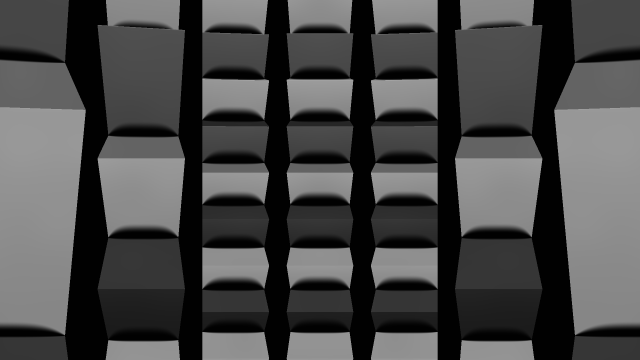
A WebGL 2 fragment shader for this background:

```glsl
#version 300 es
precision highp float;
// Columns of folded grey panels on black, mirrored about the centre, with soft shadows in the creases.

uniform vec2 u_resolution;
out vec4 outColor;

// The canvas is 768 x 432 units, with y measured down from the top.
const vec2 CANVAS = vec2(768.0, 432.0);
const int SAMPLES = 3;                 // antialiasing grid per axis

const float BACKGROUND = 0.005;
const float LIGHT_PANEL = 0.60;
const vec2 DARK_PANEL = vec2(0.31, 0.12);    // top, bottom of canvas
const vec2 LIGHT_STRIP = vec2(0.39, 0.57);
const vec2 DARK_STRIP = vec2(0.15, 0.21);
const float PANEL_FALLOFF = 0.14;      // darkening from ridge to crease
const float SHADOW_CORE = 6.0;
const float SHADOW_FADE = 11.0;
const float STRIP_FADE = 2.5;
const float RIM_WIDTH = 1.3;
const float RIM_GLOW = 0.14;
const float TILT_END = 190.0;          // ridges are level below this height
const float MOTTLE = 0.025;
const float MOTTLE_SIZE = 45.0;

struct Column {
    vec2 ridgeSpan;   // left and right edge at a ridge
    vec2 creaseSpan;  // left and right edge at a crease
    vec2 ridge;       // first ridge, spacing
    vec2 crease;      // first crease, spacing
    float tilt;
};

float hash(vec2 p) {
    p = fract(p * vec2(0.1031, 0.1137));
    p += dot(p, p.yx + 33.3);
    return fract((p.x + p.y) * p.x * 17.0);
}

float noise(vec2 p) {
    vec2 i = floor(p), f = fract(p);
    f = f * f * (3.0 - 2.0 * f);
    return mix(mix(hash(i), hash(i + vec2(1, 0)), f.x),
               mix(hash(i + vec2(0, 1)), hash(i + vec2(1, 1)), f.x), f.y);
}

// Column lying at distance x from the centre line
Column columnAt(float x) {
    const vec2 smallRidge = vec2(40.0, 55.75), smallCrease = vec2(43.2, 50.7);
    if (x < 50.0)
        return Column(vec2(-40, 40), vec2(-35.5, 35.5), smallRidge, smallCrease, 0.0);
    if (x < 150.0)
        return Column(vec2(61, 141), vec2(67, 141), smallRidge, smallCrease, 0.04);
    if (x < 274.0)
        return Column(vec2(162, 267), vec2(170, 254), vec2(33, 157), vec2(40.5, 122.5), 0.07);
    return Column(vec2(281, 480), vec2(306, 480), vec2(-329, 460), vec2(-253, 328), 0.1);
}

// Grey of a face: odd folds are light, even folds dark
float faceTone(float fold, bool isStrip, float y) {
    bool isLight = mod(fold, 2.0) > 0.5;
    if (isStrip) {
        vec2 tones = isLight ? LIGHT_STRIP : DARK_STRIP;
        return mix(tones.x, tones.y, smoothstep(200.0, 310.0, y));
    }
    return isLight ? LIGHT_PANEL
                   : mix(DARK_PANEL.x, DARK_PANEL.y, smoothstep(120.0, 400.0, y));
}

float foldedWall(vec2 p) {
    float x = abs(p.x - 0.5 * CANVAS.x);
    Column c = columnAt(x);
    float middle = min(0.5 * (c.ridgeSpan.x + c.ridgeSpan.y), 310.0);
    float y = p.y + c.tilt * max(0.0, 1.0 - p.y / TILT_END) * (x - middle);

    // Each fold runs from a ridge over a panel to a crease, then a strip to the next ridge
    float fold = floor((y - c.ridge.x) / c.ridge.y);
    float ridge = c.ridge.x + fold * c.ridge.y;
    float crease = c.crease.x + (fold + 1.0) * c.crease.y;
    float nextRidge = ridge + c.ridge.y;
    bool isStrip = y > crease;
    float t = isStrip ? (nextRidge - y) / (nextRidge - crease) : (y - ridge) / (crease - ridge);
    vec2 span = mix(c.ridgeSpan, c.creaseSpan, t);
    if (x < span.x || x > span.y) return BACKGROUND;

    float tone = faceTone(isStrip ? fold + 1.0 : fold, isStrip, y);
    if (!isStrip) tone *= 1.0 - PANEL_FALLOFF * t;
    tone *= 1.0 + MOTTLE * (2.0 * noise(vec2(x, y) / MOTTLE_SIZE) - 1.0);

    // Bright rim on the upper ridges
    if (!isStrip)
        tone += RIM_GLOW * max(0.0, 1.0 - y / TILT_END) * smoothstep(RIM_WIDTH, 0.0, y - ridge);

    // Lens-shaped crease shadow, tapering to the corners
    float u = (2.0 * x - span.x - span.y) / (span.y - span.x);
    float lens = 1.0 - pow(abs(u), 4.0);
    float above = crease - y;
    float core = SHADOW_CORE * lens;
    float lit = isStrip ? smoothstep(0.0, STRIP_FADE * lens + 0.3, -above)
                        : smoothstep(core, core + SHADOW_FADE * lens + 1.0, above);
    return mix(BACKGROUND, tone, lit);
}

void main() {
    float sum = 0.0;
    for (int i = 0; i < SAMPLES * SAMPLES; i++) {
        vec2 offset = (vec2(i % SAMPLES, i / SAMPLES) + 0.5) / float(SAMPLES) - 0.5;
        vec2 uv = (gl_FragCoord.xy + offset) / u_resolution;
        sum += foldedWall(vec2(uv.x, 1.0 - uv.y) * CANVAS);
    }
    outColor = vec4(vec3(sum / float(SAMPLES * SAMPLES)), 1.0);
}
```
